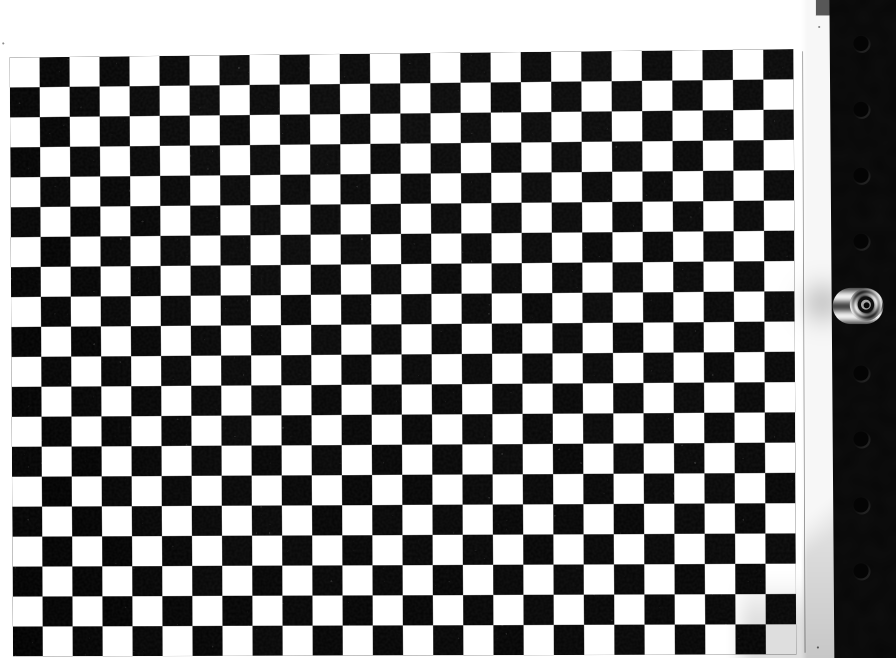
A Shadertoy shader for this pattern:

```glsl
const vec2 CELLS = vec2(26.0, 20.0);
const float CELL_SIZE = 0.0457;
const float HOLE_PITCH = 0.1002;

float hash(vec2 p) {
    return fract(sin(dot(p, vec2(127.1, 311.7))) * 43758.5);
}

float cornerGradient(vec2 corner, vec2 offset) {
    float angle = 6.2832 * hash(corner);
    return dot(vec2(cos(angle), sin(angle)), offset);
}

float gradientNoise(vec2 p) {
    vec2 i = floor(p), f = fract(p);
    vec2 s = f * f * f * (f * (f * 6.0 - 15.0) + 10.0);
    vec2 e = vec2(1.0, 0.0);
    float low = mix(cornerGradient(i, f), cornerGradient(i + e, f - e), s.x);
    float high = mix(cornerGradient(i + e.yx, f - e.yx), cornerGradient(i + 1.0, f - 1.0), s.x);
    return mix(low, high, s.y);
}

// Coverage of the inside (negative side) of a distance
float cover(float d, float px) {
    return clamp(0.5 - d / px, 0.0, 1.0);
}

float disc(vec2 p, float radius, float px) {
    return cover(length(p) - radius, px);
}

// Sheet position from 0 to 1, with the slight tilt of the view
vec2 sheetUV(vec2 p) {
    float left = 0.0142 + 0.0055 * p.y;
    float right = 1.2057 + 0.0045 * p.y;
    float u = (p.x - left) / (right - left);
    float top = mix(0.0874, 0.0745, u);
    float bottom = mix(0.9977, 0.9947, u);
    float v = (p.y - top) / (bottom - top);
    return vec2(u + 0.008 * u * (1.0 - u), v);
}

// Smoothed alternation: +1 on even cells, -1 on odd cells
vec2 alternate(vec2 t, float width) {
    vec2 d = 2.0 * abs(fract(0.5 * t - 0.25) - 0.5) - 0.5;
    return clamp(2.0 * d / width, -1.0, 1.0);
}

float checker(vec2 uv, float px) {
    vec2 s = alternate(uv * CELLS, 1.2 * px / CELL_SIZE);
    vec2 border = (abs(uv - 0.5) - 0.5) * CELLS * CELL_SIZE;
    return (0.5 - 0.5 * s.x * s.y) * cover(max(border.x, border.y), px);
}

float inkTone(vec2 p, vec2 uv) {
    float fade = 0.018 * (1.0 - uv.y) + 0.018 * smoothstep(0.0, 0.3, uv.x);
    float print = 0.012 * (hash(floor(uv * CELLS)) - 0.5);
    float grain = 0.03 * gradientNoise(p * 230.0);
    float speck = 0.12 * smoothstep(0.48, 0.65, gradientNoise(p * 150.0 + 7.0));
    return 0.025 + fade + print + grain + speck;
}

float paperTone(vec2 p, float px) {
    float margin = smoothstep(1.216, 1.228, p.x);
    float lowShade = smoothstep(0.76, 0.84, p.y + 0.8 * (p.x - 1.245));
    float tone = 1.0 - margin * (0.03 + lowShade * (0.09 + 0.5 * max(p.y - 0.8, 0.0)));
    float corner = smoothstep(1.10, 1.15, p.x) * smoothstep(0.86, 0.96, p.y);
    tone -= 0.13 * corner * (1.0 - margin);
    tone -= 0.16 * exp(-dot(p - vec2(1.25, 0.46), p - vec2(1.25, 0.46)) * 900.0);
    // Thin trim line and small registration dots
    float trim = cover(abs(p.x - 1.2195 - 0.004 * p.y) - 0.0006, px);
    tone -= 0.42 * trim * cover(abs(p.y - 0.535) - 0.457, px);
    float dots = disc(p - vec2(0.005, 0.066), 0.0015, px)
               + disc(p - vec2(1.245, 0.041), 0.0015, px)
               + disc(p - vec2(1.243, 0.984), 0.0015, px);
    return tone - 0.45 * dots;
}

float panelTone(vec2 p, float px) {
    float row = floor((p.y - 0.067) / HOLE_PITCH + 0.5);
    vec2 q = p - vec2(1.3095, 0.067 + row * HOLE_PITCH);
    float present = step(-0.5, row) * step(row, 8.5) * step(0.5, abs(row - 4.0));
    float tone = 0.042 + 0.015 * gradientNoise(p * 40.0);
    float lit = smoothstep(-0.3, 1.0, dot(normalize(q + 1e-5), vec2(0.7)));
    tone = mix(tone, 0.05 + 0.08 * lit, present * disc(q, 0.0135, px));
    return mix(tone, 0.015, present * disc(q + 0.001, 0.0115, px));
}

// Metal stud: a short shaft behind a ringed round end
float addStud(float tone, vec2 p, float px) {
    vec2 shaft = p - vec2(1.293, 0.465);
    shaft.x -= clamp(shaft.x, 0.0, 0.022);
    vec2 q = p - vec2(1.316, 0.463);
    float streak = 0.5 + 0.5 * sin(p.y * 210.0 + 1.2);
    tone = mix(tone, 0.28 + 0.65 * streak, disc(shaft, 0.0275, px));
    float glint = 0.5 + 0.5 * cos(2.0 * atan(q.y, q.x) + 0.8);
    float rings = 0.5 + 0.5 * cos(length(q) * 800.0);
    tone = mix(tone, 0.15 + 0.5 * glint + 0.25 * rings, disc(q, 0.0245, px));
    tone = mix(tone, 0.06, disc(q, 0.0125, px));
    tone = mix(tone, 0.65, disc(q, 0.0075, px));
    return mix(tone, 0.03, disc(q - vec2(0.001), 0.0045, px));
}

void mainImage(out vec4 fragColor, in vec2 fragCoord) {
    float px = 1.0 / iResolution.y;
    vec2 p = vec2(fragCoord.x, iResolution.y - fragCoord.y) * px;
    vec2 uv = sheetUV(p);
    float tone = mix(paperTone(p, px), inkTone(p, uv), checker(uv, px));

    // Dark panel past the sheet edge, with a grey strip above the corner
    float strip = cover(max(1.240 - p.x, p.y - 0.0235), px);
    tone = mix(tone, 0.34, strip);
    float panel = cover(1.2605 + 0.0075 * p.y - p.x, px);
    tone = mix(tone, panelTone(p, px), panel);
    tone = addStud(tone, p, px);
    fragColor = vec4(vec3(clamp(tone, 0.0, 1.0)), 1.0);
}
```
